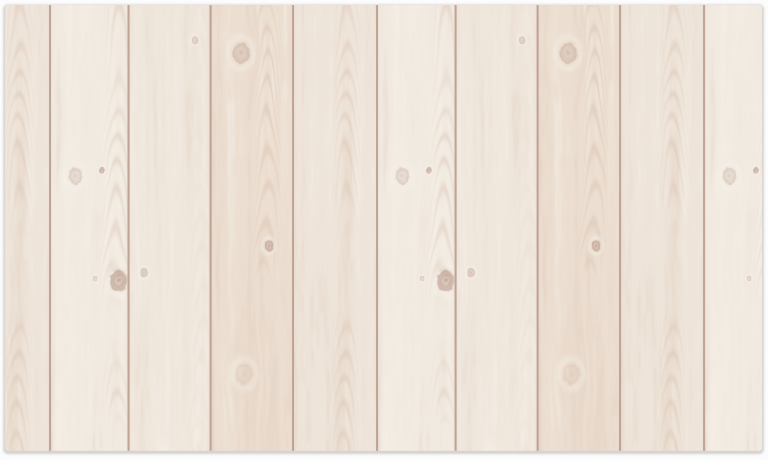
Write a WebGL 2 fragment shader that draws this texture.

```glsl
#version 300 es
precision highp float;

uniform vec2 u_resolution;
out vec4 fragColor;

// Layout, in units of the canvas height
const float ASPECT = 1.673;
const vec2 BOARD_MIN = vec2(0.011, 0.020);
const vec2 BOARD_MAX = vec2(1.660, 0.989);
const float CORNER = 0.007;
const float FIRST_SEAM = 0.109;
const float PERIOD = 0.7124;
const float SEAM_HALF = 0.0020;
const float SHADOW_SIZE = 0.008;
const int PLANKS = 4;
const float EDGES[5] = float[5](0.0, 0.171, 0.3497, 0.5294, PERIOD);

// Colours
const vec3 PAPER = vec3(0.99);
const vec3 SHADOW = vec3(0.80, 0.79, 0.78);
const vec3 SEAM = vec3(0.745, 0.640, 0.590);
const vec3 KNOT = vec3(0.730, 0.610, 0.550);
const vec3 GRAIN = vec3(0.860, 0.770, 0.700);
const vec3 PALE = vec3(0.965, 0.945, 0.915);
const vec3 WOOD[PLANKS] = vec3[PLANKS](
    vec3(0.945, 0.917, 0.880), vec3(0.938, 0.904, 0.862),
    vec3(0.924, 0.872, 0.820), vec3(0.934, 0.896, 0.853));

// Arched figure of each plank: centre x, strength
const vec2 FIGURE[PLANKS] = vec2[PLANKS](
    vec2(0.148, 0.45), vec2(0.325, 0.12), vec2(0.470, 0.55), vec2(0.645, 0.45));

// Knots within one period: x, y, radius, fill
const int KNOTS = 9;
const vec4 KNOT_AT[KNOTS] = vec4[KNOTS](
    vec4(0.055, 0.617, 0.015, 0.22), vec4(0.113, 0.630, 0.006, 0.60),
    vec4(0.150, 0.390, 0.019, 0.65), vec4(0.098, 0.394, 0.005, 0.25),
    vec4(0.205, 0.407, 0.008, 0.35), vec4(0.316, 0.913, 0.007, 0.25),
    vec4(0.416, 0.885, 0.019, 0.30), vec4(0.477, 0.466, 0.010, 0.60),
    vec4(0.423, 0.187, 0.018, 0.05));

float hash(vec2 p) {
    vec3 h = fract(p.xyx * 0.1031);
    h += dot(h, h.yzx + 33.33);
    return fract((h.x + h.y) * h.z);
}

float noise(vec2 p) {
    vec2 i = floor(p), f = fract(p);
    f = f * f * (3.0 - 2.0 * f);
    return mix(mix(hash(i), hash(i + vec2(1, 0)), f.x),
               mix(hash(i + vec2(0, 1)), hash(i + vec2(1, 1)), f.x), f.y);
}

float roundedBox(vec2 p, vec2 halfSize, float radius) {
    vec2 d = abs(p) - halfSize + radius;
    return length(max(d, 0.0)) + min(max(d.x, d.y), 0.0) - radius;
}

// Straight streaks plus nested arches
vec3 addGrain(vec3 color, vec2 g, int plank) {
    vec2 s = g + float(plank) * vec2(3.7, 5.3);
    float streak = 0.5 * noise(s * vec2(48.0, 1.5))
                 + 0.3 * noise(s * vec2(115.0, 4.0))
                 + 0.2 * noise(s * vec2(180.0, 25.0));
    color = mix(color, PALE, 0.55 * smoothstep(0.5, 0.9, streak));
    color = mix(color, GRAIN, 0.28 * smoothstep(0.5, 0.15, streak));

    float dx = g.x - FIGURE[plank].x + 0.012 * (noise(s * vec2(2.0, 5.0)) - 0.5);
    float arch = g.y + 150.0 * dx * dx + 0.12 * noise(s * vec2(22.0, 5.0));
    float line = pow(0.5 + 0.5 * sin(arch * 90.0), 3.0);
    float window = exp(-dx * dx / 0.0005) * smoothstep(0.15, 0.65, noise(s.yy * 3.5));
    return mix(color, GRAIN, FIGURE[plank].y * line * window);
}

vec3 addKnot(vec3 color, vec2 q, vec4 knot) {
    vec2 d = (q - knot.xy) * vec2(1.0, 0.82);
    float r = length(d) / knot.z + 0.25 * (noise(q * 140.0) - 0.5);
    float ring = exp(-pow((r - 0.85) / 0.17, 2.0));
    float core = exp(-r * r * 9.0);
    float body = smoothstep(1.1, 0.75, r) * (0.8 + 0.2 * sin(r * 14.0));
    color = mix(color, PALE, 0.35 * exp(-pow((r - 1.5) / 0.35, 2.0)));
    color = mix(color, KNOT, knot.w * body);
    return mix(color, KNOT, sqrt(knot.w) * (0.55 * ring + 0.35 * core));
}

void main() {
    vec2 p = gl_FragCoord.xy / u_resolution * vec2(ASPECT, 1.0);
    float pixel = 1.0 / u_resolution.y;
    vec2 q = vec2(mod(p.x - FIRST_SEAM, PERIOD), p.y);

    // Plank index and distance to the nearest seam
    int plank = 0;
    float seam = PERIOD - q.x;
    for (int i = 0; i < PLANKS; i++) {
        if (q.x >= EDGES[i]) plank = i;
        seam = min(seam, abs(q.x - EDGES[i]));
    }

    // Grain bends around the knots
    vec2 g = q;
    for (int i = 0; i < KNOTS; i++) {
        vec2 d = (q - KNOT_AT[i].xy) / KNOT_AT[i].z;
        g.x -= 0.6 * d.x * KNOT_AT[i].z * exp(-dot(d * d, vec2(0.2, 0.06)));
    }
    vec3 color = addGrain(WOOD[plank], g, plank);
    for (int i = 0; i < KNOTS; i++) color = addKnot(color, q, KNOT_AT[i]);

    // Seams with a faint soft edge
    color = mix(color, GRAIN, 0.35 * exp(-seam / 0.004));
    color = mix(color, SEAM, 1.0 - smoothstep(SEAM_HALF - 0.5 * pixel, SEAM_HALF + 0.7 * pixel, seam));

    // Board on paper with a drop shadow
    vec2 centre = 0.5 * (BOARD_MIN + BOARD_MAX), halfSize = 0.5 * (BOARD_MAX - BOARD_MIN);
    float board = roundedBox(p - centre, halfSize, CORNER);
    float drop = roundedBox(p - centre + vec2(0.0, 0.003), halfSize, CORNER);
    vec3 paper = mix(PAPER, SHADOW, 0.8 * exp(-pow(max(drop, 0.0) / SHADOW_SIZE * 1.6, 2.0)));
    color = mix(color, paper, smoothstep(-0.7 * pixel, 0.7 * pixel, board));
    fragColor = vec4(color, 1.0);
}
```
